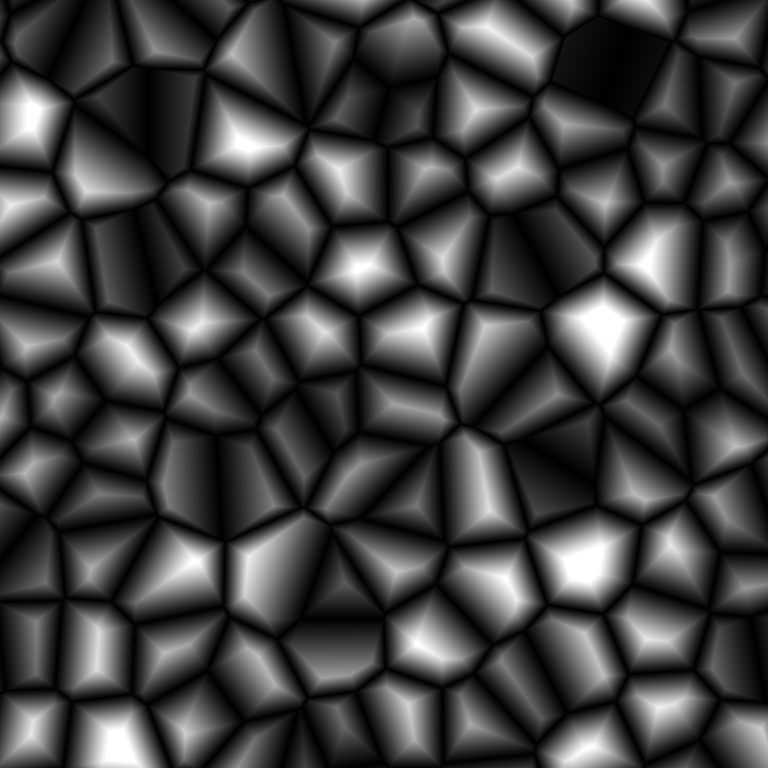
Give the GLSL for this texture, as a WebGL 1 fragment shader.

```glsl
precision highp float;
// Faceted grey cells with bright ridges and black seams.
// Seeds sit on a jittered grid; the brightness is the gap between the squared
// distances to the two nearest seeds, which makes flat ramps and straight ridges.

uniform vec2 u_resolution;

const float CELLS = 10.0;      // seeds along one side of the canvas
const float JITTER = 0.96;     // 0 = regular grid, 1 = fully scattered
const float GAIN = 0.88;       // brightness per unit of squared-distance gap
const float CONTRAST = 0.25;   // share of the S-curve in the final tone
const vec2 SEED = vec2(17.0, 43.0);
const vec3 SEAM_COLOR = vec3(0.0);
const vec3 PEAK_COLOR = vec3(1.0);

vec2 hash2(vec2 p) {
  vec2 q = vec2(dot(p, vec2(127.1, 311.7)), dot(p, vec2(269.5, 183.3)));
  return fract(sin(q) * 43758.5453);
}

// Difference of the squared distances to the nearest two seeds.
float seedGap(vec2 p) {
  vec2 cell = floor(p);
  vec2 local = fract(p);
  float nearest = 100.0;
  float second = 100.0;
  for (int j = -2; j <= 2; j++) {
    for (int i = -2; i <= 2; i++) {
      vec2 offset = vec2(float(i), float(j));
      vec2 jitter = (hash2(cell + offset + SEED) - 0.5) * JITTER;
      vec2 toSeed = offset + 0.5 + jitter - local;
      float d = dot(toSeed, toSeed);
      second = min(second, max(nearest, d));
      nearest = min(nearest, d);
    }
  }
  return second - nearest;
}

void main() {
  vec2 uv = gl_FragCoord.xy / min(u_resolution.x, u_resolution.y);
  float height = clamp(seedGap(uv * CELLS) * GAIN, 0.0, 1.0);

  // Soften the seams and the white plateaus a little.
  float tone = mix(height, smoothstep(0.0, 1.0, height), CONTRAST);
  gl_FragColor = vec4(mix(SEAM_COLOR, PEAK_COLOR, tone), 1.0);
}
```
